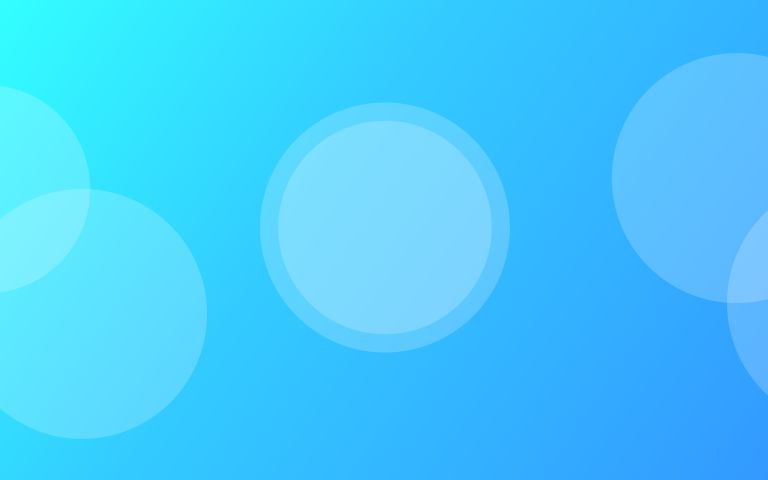
Reproduce this background procedurally as a Shadertoy shader.

```glsl
// Translucent white discs floating over a diagonal cyan-to-blue gradient.
// The gradient has three stops along a slanted axis; each disc is a
// smooth-edged distance function blended over the layers below it.

const vec3 CYAN = vec3(0.2, 1.0, 1.0);
const vec3 SKY  = vec3(0.2, 0.8, 1.0);
const vec3 BLUE = vec3(0.2, 0.6, 1.0);
const float SKY_STOP = 0.4;
const float GRADIENT_ANGLE = 0.611;  // radians below the horizontal
const float DISC_OPACITY = 0.2;

// Disc centre (xy) and radius (z), in units of the canvas height
const int DISC_COUNT = 6;
const vec3 DISCS[DISC_COUNT] = vec3[DISC_COUNT](
    vec3(-0.029, 0.606, 0.217),
    vec3( 0.171, 0.346, 0.2604),
    vec3( 0.802, 0.526, 0.2604),
    vec3( 0.802, 0.526, 0.2224),
    vec3( 1.535, 0.629, 0.2604),
    vec3( 1.775, 0.369, 0.2604)
);

// Three-stop gradient from the top left to the bottom right corner
vec3 skyGradient(vec2 p, float aspect) {
    vec2 axis = vec2(cos(GRADIENT_ANGLE), -sin(GRADIENT_ANGLE));
    vec2 start = vec2(0.0, 1.0);
    vec2 end = vec2(aspect, 0.0);
    float t = dot(p - start, axis) / dot(end - start, axis);
    vec3 upper = mix(CYAN, SKY, clamp(t / SKY_STOP, 0.0, 1.0));
    return mix(upper, BLUE, clamp((t - SKY_STOP) / (1.0 - SKY_STOP), 0.0, 1.0));
}

// Coverage of a disc: 1 inside, 0 outside, with an edge one pixel wide
float discMask(vec2 p, vec3 disc, float pixel) {
    float dist = length(p - disc.xy) - disc.z;
    return clamp(0.5 - dist / pixel, 0.0, 1.0);
}

void mainImage(out vec4 fragColor, in vec2 fragCoord) {
    vec2 p = fragCoord / iResolution.y;
    float pixel = 1.0 / iResolution.y;
    vec3 color = skyGradient(p, iResolution.x / iResolution.y);

    // Layer the discs
    for (int i = 0; i < DISC_COUNT; i++) {
        color = mix(color, vec3(1.0), DISC_OPACITY * discMask(p, DISCS[i], pixel));
    }

    fragColor = vec4(color, 1.0);
}
```
